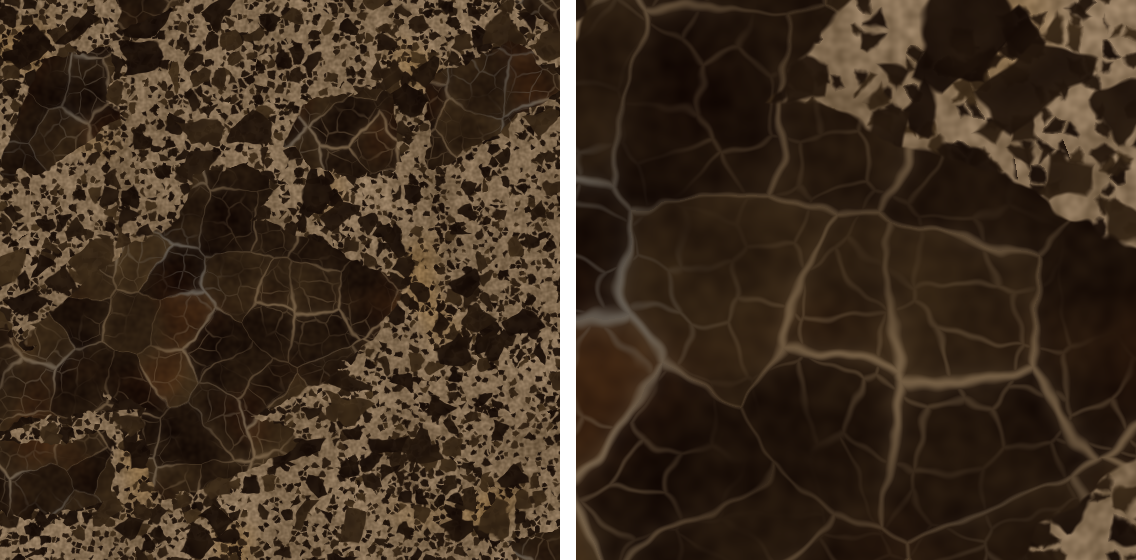
Left, the full canvas; right, a detail of the centre.
A Shadertoy shader for this texture:

```glsl
// Dark brown brecciated marble: veined blocks and angular clasts in a grainy tan matrix.

#define SOFT 0.0016          // half width of smoothed edges, in canvas units
#define BLOCK_SCALE 4.6      // large blocks per canvas side
#define BLOCK_SHARE 0.40     // share of large cells that are dark
#define VEIN_SCALE 11.0      // fragments per canvas side inside the blocks
#define VEIN_WIDTH 0.0042
#define GRAIN 0.42           // contrast of the matrix grain
#define DARK vec3(0.095, 0.052, 0.026)
#define BROWN vec3(0.25, 0.18, 0.10)
#define TAN_LOW vec3(0.40, 0.32, 0.225)
#define TAN_HIGH vec3(0.64, 0.54, 0.425)
#define VEIN_COLOR vec3(0.50, 0.41, 0.30)

vec2 hash2(vec2 p) {
    vec3 q = fract(p.xyx * vec3(0.1031, 0.1030, 0.0973));
    q += dot(q, q.yzx + 33.33);
    return fract((q.xx + q.yz) * q.zy);
}

float corner(vec2 cell, vec2 offset) {
    float angle = 6.2832 * hash2(cell).x;
    return dot(vec2(cos(angle), sin(angle)), offset);
}

// Gradient noise, roughly -0.7 to 0.7
float noise(vec2 p) {
    vec2 i = floor(p), f = p - i;
    vec2 u = f * f * f * (f * (f * 6.0 - 15.0) + 10.0);
    vec2 e = vec2(1.0, 0.0);
    return mix(mix(corner(i, f), corner(i + e, f - e), u.x),
               mix(corner(i + e.yx, f - e.yx), corner(i + e.xx, f - e.xx), u.x), u.y);
}

float fbm(vec2 p) {
    float sum = 0.0, amp = 1.0;
    for (int i = 0; i < 4; i++) {
        sum += amp * noise(p);
        p = mat2(1.6, 1.2, -1.2, 1.6) * p + 5.7;
        amp *= 0.55;
    }
    return sum;
}

mat2 rotation(float a) {
    return mat2(cos(a), sin(a), -sin(a), cos(a));
}

// Voronoi cell: x = distance to the border, yz = random values of the cell
vec3 voronoi(vec2 p) {
    vec2 base = floor(p), home = base, nearest = vec2(9.0);
    for (int k = 0; k < 9; k++) {
        vec2 cell = base + vec2(k % 3 - 1, k / 3 - 1);
        vec2 d = cell + 0.05 + 0.9 * hash2(cell) - p;
        if (dot(d, d) < dot(nearest, nearest)) { nearest = d; home = cell; }
    }
    float edge = 9.0;
    for (int k = 0; k < 9; k++) {
        if (k == 4) continue;
        vec2 cell = home + vec2(k % 3 - 1, k / 3 - 1);
        vec2 d = cell + 0.05 + 0.9 * hash2(cell) - p;
        edge = min(edge, dot(0.5 * (nearest + d), normalize(d - nearest)));
    }
    return vec3(edge, hash2(home + 71.0));
}

// Tan ground with cloudy and fine grained variation
vec3 matrixColor(vec2 p) {
    float clouds = 0.32 * fbm(p * 7.0) + 0.25 * noise(p * 38.0);
    float grain = noise(p * 85.0) + noise(p * 170.0 + 3.0);
    vec3 col = mix(TAN_LOW, TAN_HIGH, clamp(0.47 + clouds + GRAIN * grain, -0.5, 1.1));
    float gold = smoothstep(0.2, 0.6, noise(p * 6.0 + 40.0));
    return col * mix(vec3(1.0), vec3(1.03, 0.97, 0.80), gold);
}

// Scattered angular dark clasts of one size
void addClasts(inout vec3 col, vec2 p, float scale, float share) {
    vec2 q = p * scale + scale * 7.3;
    vec3 cell = voronoi(q + 0.22 * vec2(noise(q * 1.3), noise(q * 1.3 + 19.0)));
    float gap = mix(0.04, 0.22, fract(cell.z * 7.0));
    float dist = (cell.x - gap + 0.06 * noise(q * 4.0)) / scale;
    float mask = smoothstep(-SOFT, SOFT, dist) * step(cell.y, share);
    vec3 tone = mix(DARK, BROWN, cell.z * cell.z + 0.35 * noise(p * 45.0));
    col = mix(col, tone, 0.94 * mask);
}

// Dark broken stone, crossed by pale veins of uneven strength
vec3 blockColor(vec2 p) {
    vec2 q = p + 0.018 * vec2(fbm(p * 9.0), fbm(p * 9.0 + 31.0));
    vec3 coarse = voronoi(q * VEIN_SCALE);
    vec3 fine = voronoi(q * VEIN_SCALE * 2.5 + 13.0);
    float clouds = 0.4 * fbm(p * 14.0) + 0.2 * noise(p * 90.0);
    vec3 col = mix(DARK, BROWN, clamp(0.75 * coarse.y * coarse.y + 0.1 + clouds, -0.25, 1.3));
    col *= mix(vec3(1.0), vec3(1.12, 0.94, 0.8), smoothstep(0.0, 0.5, noise(p * 8.0 + 9.0)));

    float strength = smoothstep(-0.4, 0.45, noise(p * 10.0 + 50.0));
    float width = VEIN_WIDTH * (0.5 + strength);
    float vein = 1.0 - smoothstep(0.0, width, coarse.x / VEIN_SCALE);
    float hair = 1.0 - smoothstep(0.0, 0.0028, fine.x / (VEIN_SCALE * 2.5));
    float haze = exp(-16.0 * coarse.x) * strength;
    vec3 veinTone = mix(VEIN_COLOR, vec3(0.43, 0.40, 0.36), smoothstep(0.0, 0.4, noise(p * 5.0)));
    float amount = max(vein * (0.25 + 0.6 * strength), 0.4 * hair * strength);
    return mix(col, veinTone, max(amount, 0.33 * haze));
}

// Signed distance into the large blocks, positive inside
float blockDistance(vec2 p) {
    float rough = fbm(p * 13.0);
    vec2 q = rotation(-0.35) * p * vec2(0.85, 1.1) * BLOCK_SCALE;
    vec3 cell = voronoi(q + 0.12 * rough + 2.0);
    float scattered = (cell.x - mix(0.05, 0.17, cell.z)) / BLOCK_SCALE;
    scattered = cell.y < BLOCK_SHARE ? scattered : -1.0;
    // One broad lozenge left of the centre
    vec2 m = abs(rotation(-0.12) * (p - vec2(0.39, 0.43))) / vec2(0.33, 0.19);
    float lozenge = 0.19 * (1.0 - pow(pow(m.x, 1.35) + pow(m.y, 1.35), 0.74));
    return max(scattered, lozenge + 0.016 * rough) + 0.004 * noise(p * 60.0);
}

void mainImage(out vec4 fragColor, in vec2 fragCoord) {
    vec2 p = fragCoord / iResolution.y;
    float crowd = 0.22 * noise(p * 4.0 + 8.0);

    vec3 col = matrixColor(p);
    addClasts(col, p, 105.0, 0.30);
    addClasts(col, p, 62.0, 0.30 + crowd);
    addClasts(col, p, 33.0, 0.32 + crowd);
    addClasts(col, rotation(-0.5) * p * vec2(0.9, 1.1), 16.0, 0.30 + crowd);

    float block = smoothstep(-SOFT, SOFT, blockDistance(p));
    col = mix(col, blockColor(p), block);
    fragColor = vec4(clamp(col, 0.0, 1.0), 1.0);
}
```
